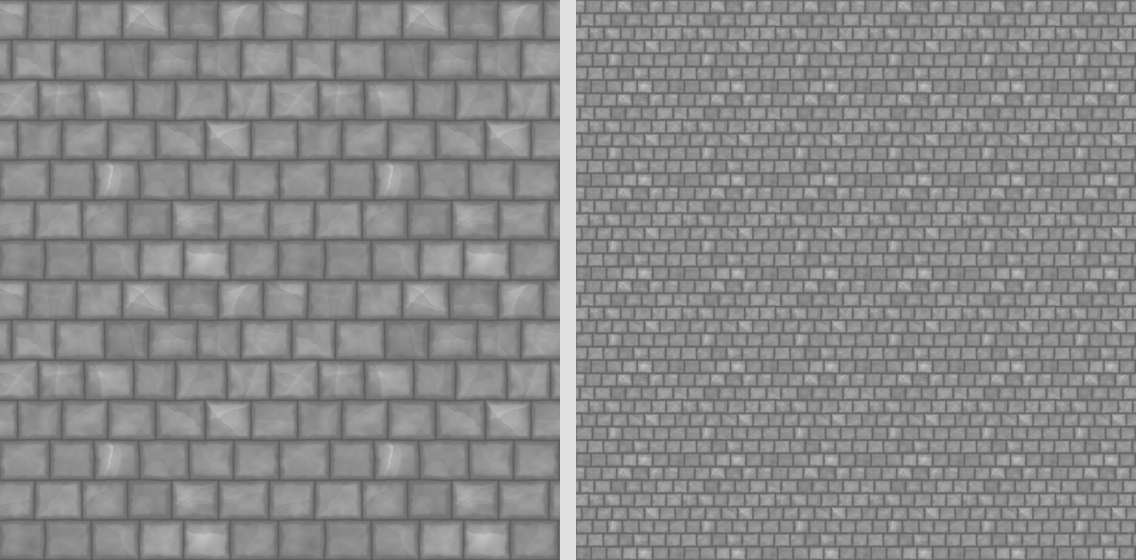
Left: one tile. Right: repeated 3 by 3.
This texture map is drawn by a Shadertoy shader. Its source:

```glsl
// Worn grey stone blocks in staggered courses, as a seamless tile.
// Each block gets a jittered width, its own tone, soft dark borders and
// chipped facets: warped random cuts, crisp on one side and fading on the other.

#define REPEATS 2.0        // copies of the pattern across and down
#define BLOCKS vec2(6.0, 7.0) // blocks and courses in one copy
#define JOINT_JITTER 0.11  // variation of the upright joints
#define JOINT_WIDTH 0.045  // dark line, in course heights
#define BORDER_WIDTH 0.17  // soft shading around a block
#define BORDER_TONE 0.445
#define JOINT_DEPTH 0.07
#define FACE_TONE 0.548
#define TONE_VARIATION 0.035
#define CLOUD_STRENGTH 0.13
#define FACET_STRENGTH 0.13
#define FACETS 4

float hash(vec3 p) {
    p = fract(p * vec3(0.1031, 0.1130, 0.0973));
    p += dot(p, p.yzx + 33.33);
    return fract((p.x + p.y) * p.z);
}

// Value noise that wraps after one copy of the pattern.
float wrapNoise(vec2 p, float frequency, float seed) {
    p *= frequency;
    vec2 period = BLOCKS * frequency;
    vec2 cell = floor(p);
    vec2 f = p - cell;
    f = f * f * (3.0 - 2.0 * f);
    vec2 lo = mod(cell, period);
    vec2 hi = mod(cell + 1.0, period);
    float bottom = mix(hash(vec3(lo, seed)), hash(vec3(hi.x, lo.y, seed)), f.x);
    float top = mix(hash(vec3(lo.x, hi.y, seed)), hash(vec3(hi, seed)), f.x);
    return mix(bottom, top, f.y);
}

float cloud(vec2 p, float frequency, float seed) {
    float sum = 0.0;
    float weight = 0.5;
    for (int i = 0; i < 4; i++) {
        sum += weight * wrapNoise(p, frequency, seed + float(i));
        frequency *= 2.0;
        weight *= 0.5;
    }
    return sum / 0.9375;
}

// Position of an upright joint within a course.
float jointAt(float column, float course) {
    const float shift[7] = float[7](0.95, 0.72, 0.03, 0.35, 0.81, 0.22, 0.62);
    float jitter = hash(vec3(mod(column, BLOCKS.x), course, 5.0)) - 0.5;
    return column + shift[int(course)] + JOINT_JITTER * jitter;
}

float roundedBox(vec2 p, vec2 halfSize, float radius) {
    vec2 q = abs(p) - halfSize + radius;
    return length(max(q, 0.0)) + min(max(q.x, q.y), 0.0) - radius;
}

// Sum of chipped planes across one block.
float chippedFacets(vec2 p, vec2 block) {
    float sum = 0.0;
    for (int i = 0; i < FACETS; i++) {
        float seed = 20.0 + 7.0 * float(i);
        float angle = 6.2832 * hash(vec3(block, seed));
        float offset = 0.6 * (hash(vec3(block, seed + 1.0)) - 0.5);
        float amount = hash(vec3(block, seed + 2.0)) - 0.2;
        float height = dot(p, vec2(cos(angle), sin(angle))) - offset;
        sum += amount * smoothstep(-0.02, 0.02, height) * exp(-4.0 * max(height, 0.0));
    }
    return sum;
}

void mainImage(out vec4 fragColor, in vec2 fragCoord) {
    vec2 p = fract(fragCoord / iResolution.xy * REPEATS) * BLOCKS;
    vec2 warp = vec2(cloud(p, 2.0, 40.0), cloud(p, 2.0, 50.0)) - 0.5;

    // Find the block and its local coordinates.
    vec2 wobbly = p + 0.045 * warp;
    float course = mod(floor(wobbly.y), BLOCKS.y);
    float column = floor(wobbly.x - jointAt(0.0, course));
    if (wobbly.x < jointAt(column, course)) column -= 1.0;
    else if (wobbly.x > jointAt(column + 1.0, course)) column += 1.0;
    float left = jointAt(column, course);
    float right = jointAt(column + 1.0, course);
    vec2 block = vec2(mod(column, BLOCKS.x), course);
    float aspect = BLOCKS.y / BLOCKS.x;
    vec2 local = vec2((wobbly.x - 0.5 * (left + right)) * aspect, fract(wobbly.y) - 0.5);
    vec2 halfSize = vec2(0.5 * (right - left) * aspect, 0.5);
    float inside = -roundedBox(local, halfSize, 0.07);

    // Stone face: block tone, mottling and facets.
    float wear = hash(vec3(block, 11.0));
    float face = FACE_TONE + TONE_VARIATION * (2.0 * hash(vec3(block, 12.0)) - 1.0);
    face += CLOUD_STRENGTH * (cloud(p, 3.0, 60.0) - 0.5);
    face += FACET_STRENGTH * mix(0.3, 1.0, wear * wear) * chippedFacets(local + 0.35 * warp, block);
    face += 0.05 * wear * smoothstep(0.1, 0.42, inside);

    // Ragged chips along the border, soft shading and the joint line.
    float ragged = inside + 0.22 * (cloud(p, 4.0, 70.0) - 0.5);
    face -= 0.035 * (1.0 - smoothstep(0.10, 0.135, ragged));
    float border = smoothstep(0.0, BORDER_WIDTH, inside + 0.1 * (cloud(p, 5.0, 80.0) - 0.5));
    float tone = mix(BORDER_TONE, face, border);
    tone -= JOINT_DEPTH * (1.0 - smoothstep(0.0, JOINT_WIDTH, inside));

    fragColor = vec4(vec3(clamp(tone, 0.0, 1.0)), 1.0);
}
```
